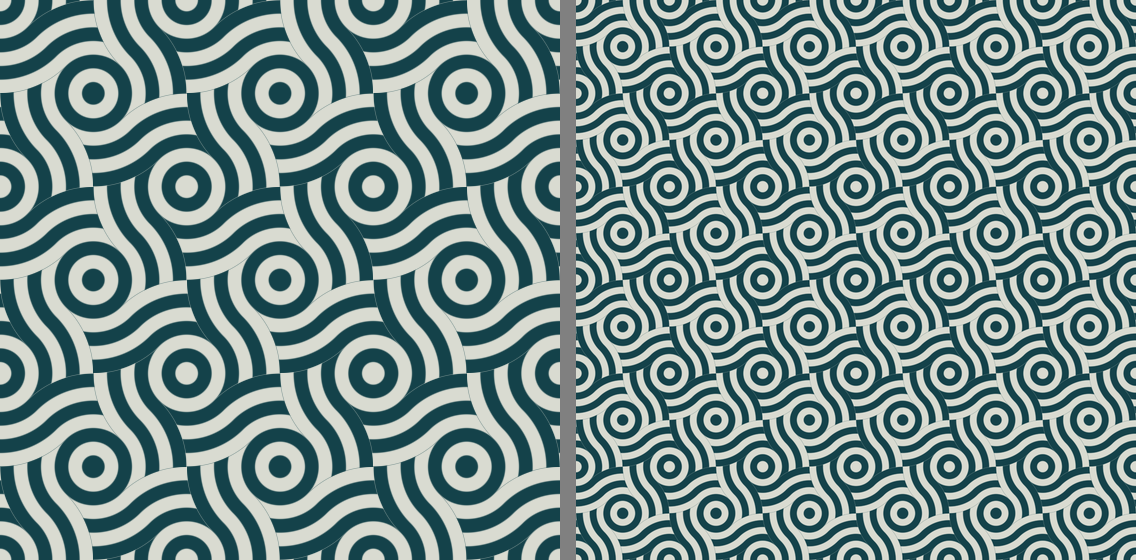
Left: one tile. Right: repeated 2 by 2.
Write a WebGL 2 fragment shader that draws this pattern.

```glsl
#version 300 es
precision highp float;

uniform vec2 u_resolution;
out vec4 fragColor;

const float REPEATS = 3.0;                      // whole repeats across and down
const float EDGE_SOFTNESS = 0.0017;             // half width, in canvas units
const vec3 TEAL = vec3(0.08, 0.26, 0.29);
const vec3 CREAM = vec3(0.85, 0.86, 0.82);

const float PI = 3.14159;
const float HALF_DIAGONAL = sqrt(0.5);          // rings of both centres meet here
const float REACH = 1.0;                        // radius where a fan of bands ends
const float BAND = 0.5 * (REACH - HALF_DIAGONAL);

// Signed distance to the nearest band edge, negative just inside the meeting radius
float bandDistance(float radius) {
    float phase = (radius - HALF_DIAGONAL) / BAND;
    return BAND * asin(sin(PI * phase)) / PI;
}

// Share of cream; softness is in cell units
float wovenRings(vec2 cell, float softness) {
    // Dark-centred rings sit at the origin, light-centred rings at the cell corners
    vec2 corner = mix(vec2(-1.0), vec2(1.0), step(0.0, cell));
    float darkRadius = length(cell);
    float lightRadius = length(cell - corner);

    float darkRings = smoothstep(-softness, softness, bandDistance(darkRadius));
    float lightRings = smoothstep(-softness, softness, -bandDistance(lightRadius));

    // Either side of the diagonal, one fan lies over the other up to its reach
    float side = corner.x * cell.y - corner.y * cell.x;
    bool darkOnTop = side < 0.0;
    float topRadius = darkOnTop ? darkRadius : lightRadius;
    float top = darkOnTop ? darkRings : lightRings;
    float under = darkOnTop ? lightRings : darkRings;
    return mix(top, under, smoothstep(-softness, softness, topRadius - REACH));
}

void main() {
    vec2 uv = gl_FragCoord.xy / u_resolution;
    vec2 cell = 2.0 * fract(uv * REPEATS) - 1.0;

    float pixel = 1.0 / min(u_resolution.x, u_resolution.y);
    float softness = 2.0 * REPEATS * max(EDGE_SOFTNESS, 0.75 * pixel);

    fragColor = vec4(mix(TEAL, CREAM, wovenRings(cell, softness)), 1.0);
}
```
